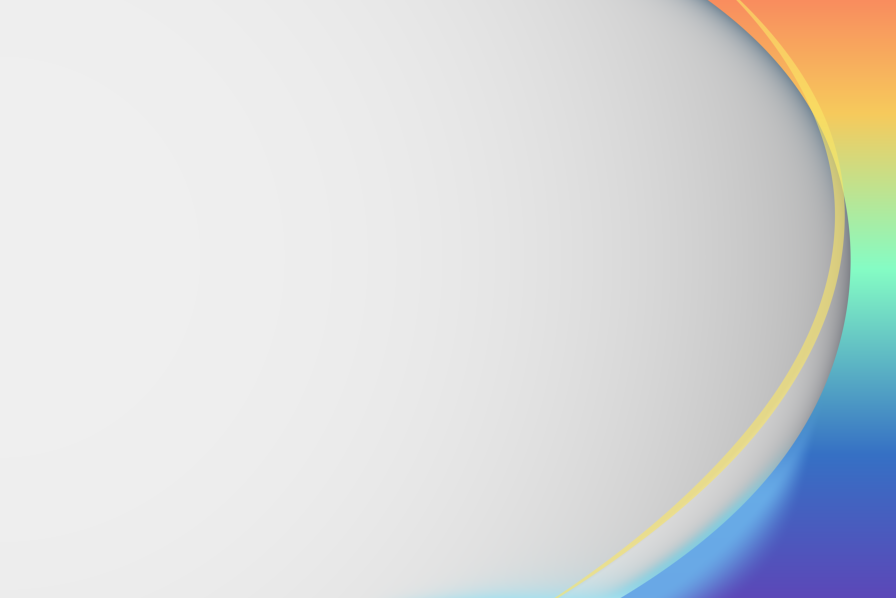
A Shadertoy shader for this background:

```glsl
// A pale curved panel over a vertical rainbow, with a thin yellow ribbon.
// Two bulging arcs give signed distances; these drive the panel edge,
// its inner shade, the tapered ribbon and the blue glow at the bottom.

// Space: x runs 0..1.5 from the left, y runs 0..1 down from the top.
const float WIDTH = 1.5;

// Arc tips, and quadratic / quartic bend above (xy) and below (zw) the tip
const vec2 PANEL_TIP = vec2(1.424, 0.434);
const vec4 PANEL_BEND = vec4(0.95, 1.70, 0.93, 0.85);
const vec2 RIBBON_TIP = vec2(1.406, 0.360);
const vec4 RIBBON_BEND = vec4(1.25, 0.50, 1.11, 0.12);

// Rainbow, from top to bottom
const vec3 CORAL = vec3(0.975, 0.55, 0.37);
const vec3 AMBER = vec3(0.965, 0.79, 0.36);
const vec3 MINT = vec3(0.52, 0.99, 0.77);
const vec3 BLUE = vec3(0.21, 0.44, 0.77);
const vec3 VIOLET = vec3(0.36, 0.28, 0.72);

// Panel, ribbon and glow
const vec2 LIGHT_CENTER = vec2(0.0, 0.43);
const float PANEL_TONE = 0.937;
const float FALLOFF = 0.07;
const float FALLOFF_POWER = 3.4;
const vec3 SLATE = vec3(0.40, 0.49, 0.56);
const vec3 SHADE_GREY = vec3(0.46, 0.47, 0.50);
const float SHADE_DEPTH = 0.022;
const vec3 YELLOW = vec3(0.98, 0.90, 0.40);
const float RIBBON_ALPHA = 0.62;
const float RIBBON_HALF = 0.0082;
const vec3 SKY = vec3(0.42, 0.70, 0.92);
const vec3 CYAN = vec3(0.48, 0.82, 0.90);
const vec3 MIST = vec3(0.64, 0.88, 0.94);

// Approximate signed distance to an arc, negative on its left side
float arcDistance(vec2 p, vec2 tip, vec4 bend) {
    float d = p.y - tip.y;
    vec2 k = d < 0.0 ? bend.xy : bend.zw;
    float x = tip.x - d * d * (k.x + k.y * d * d);
    float slope = d * (2.0 * k.x + 4.0 * k.y * d * d);
    return (p.x - x) / sqrt(1.0 + slope * slope);
}

vec3 rainbow(float y) {
    vec3 c = mix(CORAL, AMBER, clamp(y / 0.19, 0.0, 1.0));
    c = mix(c, MINT, clamp((y - 0.19) / 0.26, 0.0, 1.0));
    c = mix(c, BLUE, clamp((y - 0.45) / 0.31, 0.0, 1.0));
    return mix(c, VIOLET, clamp((y - 0.76) / 0.24, 0.0, 1.0));
}

// Rainbow with a soft blue glow that widens towards the bottom
vec3 backdrop(vec2 p, float edge) {
    float reach = 0.005 + 0.085 * smoothstep(0.62, 1.0, p.y);
    float glow = 1.0 - smoothstep(reach * 0.3, reach * 1.15, edge);
    return mix(rainbow(p.y), SKY, 0.9 * glow * smoothstep(0.66, 0.84, p.y));
}

// Radially lit panel, shaded along its edge and tinted at the bottom
vec3 panel(vec2 p, float edge, float ribbon) {
    float r = length(p - LIGHT_CENTER);
    vec3 c = vec3(PANEL_TONE - FALLOFF * pow(r, FALLOFF_POWER));

    // Lighter strip between the ribbon and the edge
    c += 0.05 * smoothstep(0.0, 0.008, ribbon) * smoothstep(0.45, 0.7, p.y);

    // Edge shade, cooler and stronger above
    float inside = max(-edge, 0.0);
    float low = smoothstep(0.25, 0.45, p.y);
    float strength = mix(0.85, 0.35, smoothstep(0.45, 0.85, p.y));
    float fade = exp(-inside / SHADE_DEPTH);
    c = mix(c, mix(SLATE, SHADE_GREY, low), strength * fade);

    // Cyan rim and low mist
    float rim = exp(-pow(inside / 0.016, 2.0));
    c = mix(c, CYAN, 0.8 * rim * smoothstep(0.70, 0.88, p.y));
    float spread = smoothstep(0.62, 1.0, p.x);
    float mist = exp(-(1.0 - p.y) / (0.008 + 0.018 * spread));
    return mix(c, MIST, 0.85 * mist * smoothstep(0.60, 0.85, p.x));
}

void mainImage(out vec4 fragColor, in vec2 fragCoord) {
    vec2 uv = fragCoord / iResolution.xy;
    vec2 p = vec2(uv.x * WIDTH, 1.0 - uv.y);
    float aa = 0.75 / iResolution.y;

    float edge = arcDistance(p, PANEL_TIP, PANEL_BEND);
    float ribbon = arcDistance(p, RIBBON_TIP, RIBBON_BEND);

    float cover = smoothstep(aa, -aa, edge);
    vec3 color = mix(backdrop(p, edge), panel(p, edge, ribbon), cover);

    // Ribbon, narrowing towards both ends
    float taper = smoothstep(-0.12, 0.24, p.y) * smoothstep(1.12, 0.70, p.y);
    float band = smoothstep(aa, -aa, abs(ribbon) - RIBBON_HALF * taper);
    color = mix(color, YELLOW, RIBBON_ALPHA * band);

    fragColor = vec4(clamp(color, 0.0, 1.0), 1.0);
}
```
